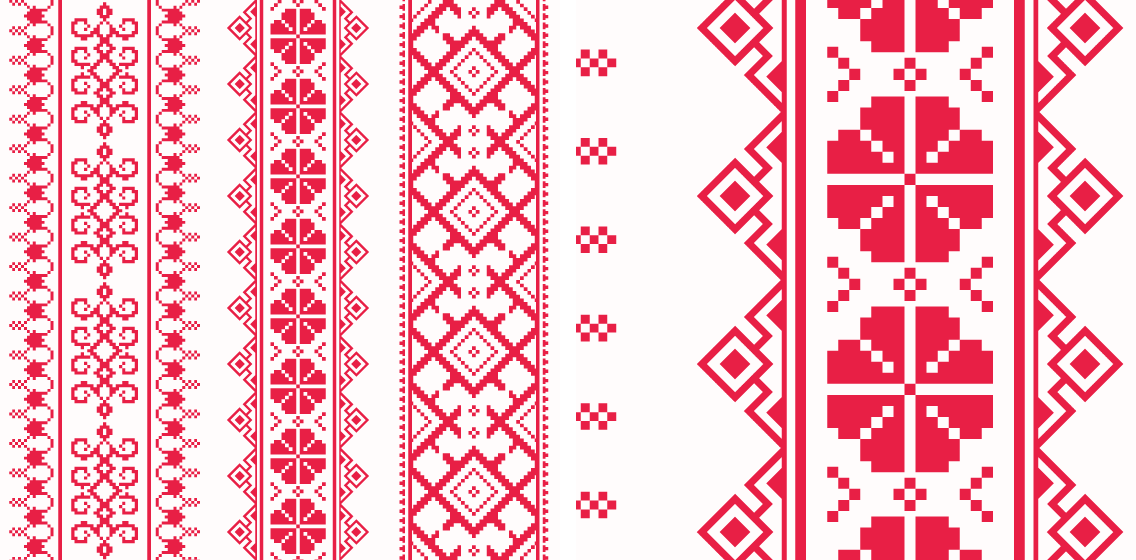
Left: the whole. Right: its middle third, enlarged.
Give the GLSL for this pattern, as a Shadertoy shader.

```glsl
// Three vertical bands of red cross-stitch embroidery on white cloth.
// Each motif is a formula on a coarse stitch grid, folded by symmetry and
// repeated down its band; a small supersampling loop smooths the edges.

#define SPAN 768.0          // design units across the canvas
#define INK vec3(0.91, 0.12, 0.27)
#define CLOTH vec3(1.0, 0.99, 0.99)
#define SCROLL_X 143.5      // band centres
#define FLOWER_X 408.7
#define LATTICE_X 650.0
#define STITCH (SPAN / 152.0)
#define SCROLL_STITCH (SPAN / 176.0)
#define BEAD_STITCH (SPAN / 190.0)
#define STROKE 4.6
#define SAMPLES 4

// Signed offset from the nearest repeat of a motif
float wrap(float y, float period, float centre) {
    return mod(y - centre + 0.5 * period, period) - 0.5 * period;
}

// Stitch index, folded into one quadrant
vec2 stitch(vec2 d, float size) {
    return abs(round(d / size));
}

bool within(float x, float lo, float hi) {
    return x >= lo && x <= hi;
}

float segment(vec2 p, vec2 a, vec2 b) {
    vec2 ab = b - a;
    return length(p - a - ab * clamp(dot(p - a, ab) / dot(ab, ab), 0.0, 1.0));
}

// Spiral stroke starting low on the inner side and winding inward
float curl(vec2 q) {
    float turn = mod(atan(q.y, q.x) + 2.35, 6.2832);
    return abs(length(q) - 15.5 + 1.5 * turn);
}

float ring(vec2 q, float radius) {
    return abs(abs(q.x) + abs(q.y) - radius) * 0.707;
}

bool scrolls(vec2 d) {
    vec2 p = stitch(d, SCROLL_STITCH) * SCROLL_STITCH;
    float dist = min(curl(p - vec2(31.0, 60.0)), curl(p - vec2(31.0, 21.0)));
    dist = min(dist, min(ring(p, 19.0), ring(p - vec2(0.0, 30.5), 10.5)));
    dist = min(dist, ring(p - vec2(0.0, 81.0), 9.5));
    dist = min(dist, segment(p, vec2(0.0, 70.0), vec2(19.0, 48.0)));
    dist = min(dist, segment(p, vec2(0.0, 41.0), vec2(10.0, 52.0)));
    return dist < 2.5 && p.x < 49.0;
}

// Bead chain: positive side carries checks, negative side carries brackets
bool beads(float side, float h) {
    float i = round(side / BEAD_STITCH);
    float j = abs(round(h / BEAD_STITCH));
    float mid = 5.0 - j;
    bool bead = abs(i) + j <= 3.0;
    bool bracket = i == -6.0 && mid <= 1.0
        || within(i, -5.0, -2.0) && mid == min(7.0 + i, 3.0);
    bool arm = within(i, 2.0, 3.0) && mid == 4.0 - i;
    bool checks = within(i, 4.0, 8.0) && mid <= 1.0 && mod(i + mid, 2.0) == 0.0;
    return bead || bracket || arm || checks;
}

bool flower(vec2 d) {
    vec2 g = stitch(d, STITCH);
    float far = max(g.x, g.y), near = min(g.x, g.y);
    bool petal = far <= 7.0 && near >= 1.0 && near <= min(far - 1.0, min(10.0 - far, 4.0));
    return petal || far == near && far <= 1.0;
}

bool flowerGap(vec2 d) {
    vec2 g = stitch(d, STITCH);
    return g.x + g.y == 1.0 || g.y <= 2.0 && g.x == 5.0 + g.y;
}

// Toothed edge: a nested diamond with two stepped hooks back to the rail
bool tooth(float depth, float h) {
    if (depth > 40.0) return false;
    float u = depth - abs(h), v = depth + abs(h);
    float box = max(abs(u - 17.5), abs(v - 17.5));
    bool diamond = within(box, 17.5 - STROKE, 17.5) || box < 7.0;
    bool hook = within(u, 0.0, STROKE) && v > 43.0
        || within(v, 43.0, 43.0 + STROKE) && within(u, 0.0, 22.0)
        || within(u, 22.0 - STROKE, 22.0) && within(v, 35.0, 47.0);
    bool fill = within(u, 9.5, 24.0) && v > 54.0;
    return diamond || hook || fill;
}

bool lattice(vec2 d) {
    vec2 g = stitch(d, STITCH);
    float a = g.x, b = g.y, c = 19.0 - b;
    if (a > 17.0) return false;
    bool bands = abs(b - abs(a - 11.0)) <= 1.0
        || a >= 4.0 && abs(c - abs(a - 7.0)) <= 1.0;
    bool hooks = within(b - a, 1.0, 3.0) && within(a + b, 11.0, 18.0)
        || within(a + c, 17.0, 18.0) && within(a - c, 2.0, 7.0);
    bool dots = a + b == 6.0 || a + b == 1.0 || a + abs(b - 16.0) == 1.0 || 17.0 - a + c == 5.0;
    return bands || hooks || dots;
}

bool inked(vec2 p) {
    // Distances from each band's axis
    float s = abs(p.x - SCROLL_X), f = abs(p.x - FLOWER_X), l = abs(p.x - LATTICE_X);
    float row = wrap(p.y, SPAN / 4.0, 97.0);
    bool rails = abs(s - 61.0) < 2.5 || abs(f - 50.0) < 2.5 || abs(f - 57.5) < 1.1 || abs(l - 87.5) < 2.5;
    float notch = abs(wrap(p.y, SPAN / 60.0, 10.0));
    bool fringe = within(l, 94.5, 98.0) && notch < 4.6 || within(l, 98.0, 102.0) && notch < 2.3;
    return rails || fringe
        || scrolls(vec2(s, row))
        || beads(s - 96.5, wrap(p.y, SPAN / 19.0, 22.0))
        || flower(vec2(f, wrap(p.y, SPAN / 8.0, 50.0)))
        || flowerGap(vec2(f, wrap(p.y, SPAN / 8.0, 98.0)))
        || tooth(97.5 - f, wrap(p.y, SPAN / 10.0, 38.4))
        || lattice(vec2(l, row - 1.5));
}

void mainImage(out vec4 fragColor, in vec2 fragCoord) {
    float cover = 0.0;
    for (int k = 0; k < SAMPLES * SAMPLES; k++) {
        vec2 offset = (vec2(k % SAMPLES, k / SAMPLES) + 0.5) / float(SAMPLES) - 0.5;
        vec2 p = (fragCoord + offset) / iResolution.xy * SPAN;
        cover += float(inked(vec2(p.x, SPAN - p.y)));
    }
    fragColor = vec4(mix(CLOTH, INK, cover / float(SAMPLES * SAMPLES)), 1.0);
}
```
